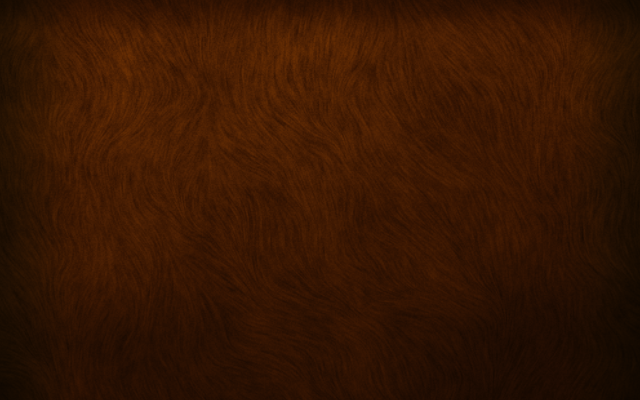
A Shadertoy shader for this texture:

```glsl
#define FLOW_SCALE 4.6
#define FLOW_SWING 3.2
#define FLOW_LEAN 1.85
#define HAIR_STEPS 10
#define HAIR_STEP 0.0034
#define HAIR_FINE 230.0
#define HAIR_COARSE 95.0
#define HAIR_CONTRAST 0.62
#define MOTTLE_CONTRAST 0.36
#define GRAIN_CONTRAST 0.19

float hash(vec2 p) {
    vec3 q = fract(p.xyx * 0.1031);
    q += dot(q, q.yzx + 33.33);
    return fract((q.x + q.y) * q.z);
}

float valueNoise(vec2 p) {
    vec2 cell = floor(p), f = fract(p);
    f = f * f * (3.0 - 2.0 * f);
    return mix(mix(hash(cell), hash(cell + vec2(1, 0)), f.x),
               mix(hash(cell + vec2(0, 1)), hash(cell + vec2(1, 1)), f.x), f.y);
}

float fbm(vec2 p) {
    float sum = 0.0, weight = 0.5;
    for (int i = 0; i < 5; i++) {
        sum += weight * valueNoise(p);
        p = mat2(1.6, 1.2, -1.2, 1.6) * p + 17.3;
        weight *= 0.5;
    }
    return sum;
}

// Combing direction of the nap
vec2 nap(vec2 p) {
    float swirl = valueNoise(p * FLOW_SCALE + 5.0) * 0.65
                + valueNoise(p * FLOW_SCALE * 2.7 + 41.0) * 0.35;
    float angle = FLOW_LEAN + FLOW_SWING * (swirl - 0.5);
    return vec2(cos(angle), sin(angle));
}

// Noise averaged along the nap: x = fine hairs, y = coarse tufts, centred on zero
vec2 hairs(vec2 p) {
    vec2 sum = vec2(0.0);
    for (int i = 0; i < HAIR_STEPS; i++) {
        sum += vec2(valueNoise(p * HAIR_FINE), valueNoise(p * HAIR_COARSE + 90.0)) - 0.5;
        p += nap(p) * HAIR_STEP;
    }
    return sum / float(HAIR_STEPS);
}

float blob(vec2 uv, vec2 centre, vec2 radius) {
    vec2 d = (uv - centre) / radius;
    return exp(-dot(d, d));
}

// Broad light and shade across the hide
float lighting(vec2 uv) {
    float tone = mix(0.180, 0.288, smoothstep(0.0, 0.9, uv.y));
    tone -= 0.030 * smoothstep(0.5, 0.75, uv.x);
    tone += 0.030 * blob(uv, vec2(0.20, 0.80), vec2(0.11, 0.17));
    tone += 0.040 * blob(uv, vec2(0.47, 0.84), vec2(0.10, 0.12));
    tone += 0.020 * blob(uv, vec2(0.39, 0.60), vec2(0.13, 0.14));
    tone += 0.022 * blob(uv, vec2(0.18, 0.36), vec2(0.12, 0.16));
    tone += 0.028 * blob(uv, vec2(0.72, 0.31), vec2(0.08, 0.12));
    tone += 0.022 * blob(uv, vec2(0.91, 0.77), vec2(0.07, 0.14));
    tone -= 0.035 * blob(uv, vec2(0.33, 0.79), vec2(0.06, 0.04));
    tone -= 0.042 * blob(uv, vec2(0.20, 0.13), vec2(0.15, 0.12));
    tone -= 0.038 * blob(uv, vec2(0.85, 0.14), vec2(0.16, 0.15));
    tone -= 0.015 * blob(uv, vec2(0.75, 0.62), vec2(0.10, 0.12));
    return tone;
}

void mainImage(out vec4 fragColor, in vec2 fragCoord) {
    vec2 uv = fragCoord / iResolution.xy;
    vec2 p = fragCoord / iResolution.y;

    // Dark borders, widest at the sides
    float wobble = 0.03 * (fbm(p * 4.0) - 0.5);
    float side = smoothstep(-0.03, 0.14, min(uv.x, 1.0 - uv.x) + wobble);
    float top = smoothstep(-0.02, 0.11, 1.0 - uv.y + wobble);
    float bottom = smoothstep(-0.06, 0.10, uv.y + wobble);
    float border = mix(0.46, 1.0, side) * mix(0.58, 1.0, top) * mix(0.82, 1.0, bottom);

    // Mottled stains smeared along the nap, then hairs and grain
    vec2 smear = nap(p);
    vec2 along = vec2(dot(p, vec2(0.94, 0.34)), dot(p, vec2(-0.34, 0.94)) * 0.7);
    float mottle = fbm(along * 9.0 + smear * 0.3) - 0.48;
    vec2 fur = hairs(p);
    float grain = valueNoise(p * 310.0 + 7.0) - 0.5;
    float detail = 1.0 + MOTTLE_CONTRAST * mottle
                 + HAIR_CONTRAST * (fur.x * 1.2 + fur.y * 0.45)
                 + GRAIN_CONTRAST * grain;

    // Russet body, turning olive in the border shade
    float red = max(lighting(uv) * border * detail, 0.0);
    float green = red * mix(0.50, 0.385, side) + 0.12 * max(red - 0.22, 0.0);
    fragColor = vec4(red, green, 0.003 + 0.025 * red, 1.0);
}
```
